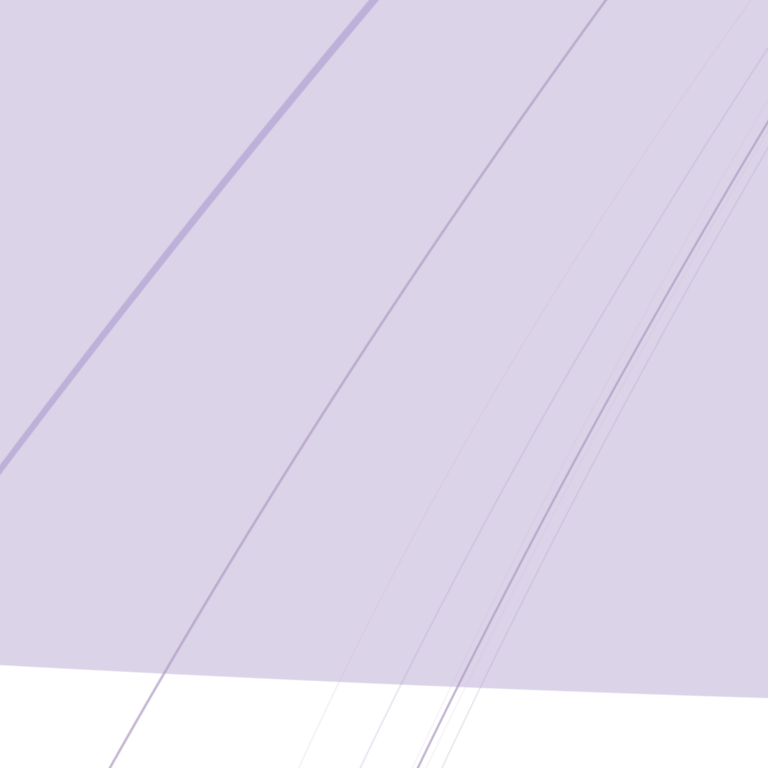
A three.js fragment shader for this background:

```glsl
// Pale lilac field over a white foot, crossed by fine rising strokes.
// Each stroke is a shallow parabola x(y), measured across its slope
// to give an even width, and blended softly over the two-tone ground.

#define LILAC vec3(0.860, 0.828, 0.910)
#define PAPER vec3(1.0)
#define VIOLET vec3(0.745, 0.695, 0.850)
#define MAUVE vec3(0.690, 0.620, 0.770)
#define PINK vec3(0.800, 0.690, 0.820)
#define SOFTNESS 0.0014

varying vec2 vUv;

// Coverage of the stroke x = k.x + k.y * y + k.z * y^2.
float stroke(vec2 p, vec3 k, float halfWidth) {
  float curveX = k.x + p.y * (k.y + k.z * p.y);
  float slope = k.y + 2.0 * k.z * p.y;
  float dist = abs(p.x - curveX) / sqrt(1.0 + slope * slope);
  return 1.0 - smoothstep(halfWidth - SOFTNESS, halfWidth + SOFTNESS, dist);
}

void main() {
  vec2 p = vUv;

  // Ground: lilac above a gently sagging edge, white below
  float edgeY = 0.134 + p.x * (-0.055 + 0.012 * p.x);
  vec3 color = mix(PAPER, LILAC, smoothstep(-SOFTNESS, SOFTNESS, p.y - edgeY));

  // Broad stroke at upper left, widening as it rises
  float broadWidth = mix(0.0034, 0.0050, p.y);
  color = mix(color, VIOLET, stroke(p, vec3(-0.2816, 0.6986, 0.070), broadWidth));

  // Slim stroke through the centre
  color = mix(color, MAUVE, 0.75 * stroke(p, vec3(0.143, 0.5635, 0.0825), 0.0016));

  // Faint hairlines fanning to the right
  color = mix(color, PINK, 0.22 * stroke(p, vec3(0.389, 0.455, 0.134), 0.0009));
  color = mix(color, MAUVE, 0.30 * stroke(p, vec3(0.469, 0.478, 0.0945), 0.0010));
  color = mix(color, PINK, 0.18 * stroke(p, vec3(0.537, 0.467, 0.075), 0.0008));
  color = mix(color, PINK, 0.18 * stroke(p, vec3(0.555, 0.478, 0.070), 0.0008));
  color = mix(color, MAUVE, 0.30 * stroke(p, vec3(0.5755, 0.468, 0.0716), 0.0009));

  // Dark stroke within the right-hand bundle
  color = mix(color, MAUVE, 0.80 * stroke(p, vec3(0.544, 0.4826, 0.0706), 0.0014));

  gl_FragColor = vec4(color, 1.0);
}
```
